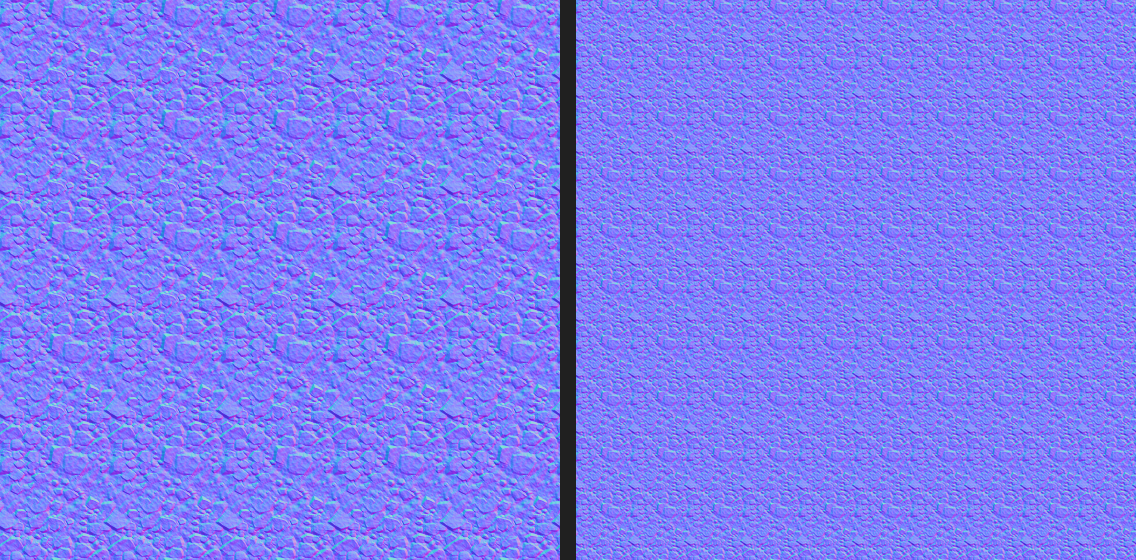
Left: one tile. Right: repeated 2 by 2.
This texture map is drawn by a Shadertoy shader. Its source:

```glsl
const float REPEATS = 5.0;
const float TAU = 6.2831853;
const float SLOPE_STEP = 0.006;            // in tile units
const vec2 RELIEF = vec2(0.9, 0.95);       // slope strength across and up

vec2 hash2(vec2 cell, float seed) {
    uvec2 q = uvec2(cell) * uvec2(1597u, 3571u) + uint(seed) * 7919u;
    uint n = (q.x ^ (q.y << 7)) * 747796405u + 2891336u;
    n = ((n >> 15) ^ n) * 277803737u;
    n = ((n >> 13) ^ n) * 668265u;
    n ^= n >> 16;
    return vec2(float(n & 65535u), float(n >> 16)) / 65535.0;
}

// Value noise that wraps after a whole number of cells
float wrappedNoise(vec2 p, float cells, float seed) {
    vec2 q = p * cells;
    vec2 id = floor(q);
    vec2 f = q - id;
    f = f * f * (3.0 - 2.0 * f);
    float a = hash2(mod(id, cells), seed).x;
    float b = hash2(mod(id + vec2(1, 0), cells), seed).x;
    float c = hash2(mod(id + vec2(0, 1), cells), seed).x;
    float d = hash2(mod(id + vec2(1, 1), cells), seed).x;
    return mix(mix(a, b, f.x), mix(c, d, f.x), f.y) - 0.5;
}

// Each octave contributes a similar slope
float roughness(vec2 p, float firstCells, float seed) {
    float sum = 0.0;
    float cells = firstCells;
    for (int i = 0; i < 3; i++) {
        sum += wrappedNoise(p, cells, seed + float(i)) / cells;
        cells *= 2.0;
    }
    return sum;
}

// Irregular convex outline, measured outward from the centre
float chippedOutline(vec2 p, float turn, vec2 id, float seed) {
    float d = -1.0;
    for (int i = 0; i < 5; i++) {
        vec2 chip = hash2(id, seed + 20.0 + float(i));
        float angle = (float(i) + 0.6 * chip.x + turn * 5.0) * TAU / 5.0;
        d = max(d, dot(p, vec2(cos(angle), sin(angle))) * (0.85 + 0.5 * chip.y));
    }
    return mix(d, length(p), 0.3);
}

// Thin tilted flakes with narrow rims, partly sunk, one candidate per cell
float stoneLayer(vec2 p, float cells, float density, float seed) {
    vec2 base = floor(p * cells);
    float height = -1.0;
    for (int y = -1; y <= 1; y++) {
        for (int x = -1; x <= 1; x++) {
            vec2 cell = base + vec2(x, y);
            vec2 id = mod(cell, cells);
            vec2 place = hash2(id, seed);
            vec2 build = hash2(id, seed + 1.0);
            vec2 lean = hash2(id, seed + 2.0) - 0.5;
            vec2 centre = (cell + 0.2 + 0.6 * place) / cells;
            float sandBand = pow(0.5 + 0.5 * cos(TAU * (centre.y - 0.56)), 4.0);
            if (build.y > density * (1.0 - 0.6 * sandBand)) continue;

            vec2 q = p - centre;
            float radius = mix(0.3, 0.56, build.x) / cells;
            float outline = chippedOutline(q * vec2(0.9, 1.15), place.x + place.y, id, seed);
            float face = radius * 0.08 + 0.007 + dot(lean * vec2(0.36, 0.42), q);
            float bevel = (radius - outline) * mix(0.6, 1.1, place.y);
            height = max(height, min(face, bevel));
        }
    }
    return height;
}

float groundHeight(vec2 p) {
    float soil = 0.28 * roughness(p, 14.0, 3.0);
    float stones = stoneLayer(p, 5.0, 0.7, 40.0);
    stones = max(stones, stoneLayer(p, 9.0, 0.65, 80.0));
    stones = max(stones, stoneLayer(p, 17.0, 0.5, 120.0));
    return max(soil, stones) + 0.24 * roughness(p, 22.0, 160.0);
}

vec3 surfaceNormal(vec2 p) {
    vec2 e = vec2(SLOPE_STEP, 0.0);
    vec2 slope = vec2(groundHeight(p + e.xy) - groundHeight(p - e.xy),
                      groundHeight(p + e.yx) - groundHeight(p - e.yx)) / (2.0 * SLOPE_STEP);
    return normalize(vec3(-slope * RELIEF, 1.0));
}

void mainImage(out vec4 fragColor, in vec2 fragCoord) {
    vec2 tile = fract(fragCoord / iResolution.xy * REPEATS);
    // Encode the direction as colour
    fragColor = vec4(0.5 + 0.5 * surfaceNormal(tile), 1.0);
}
```
